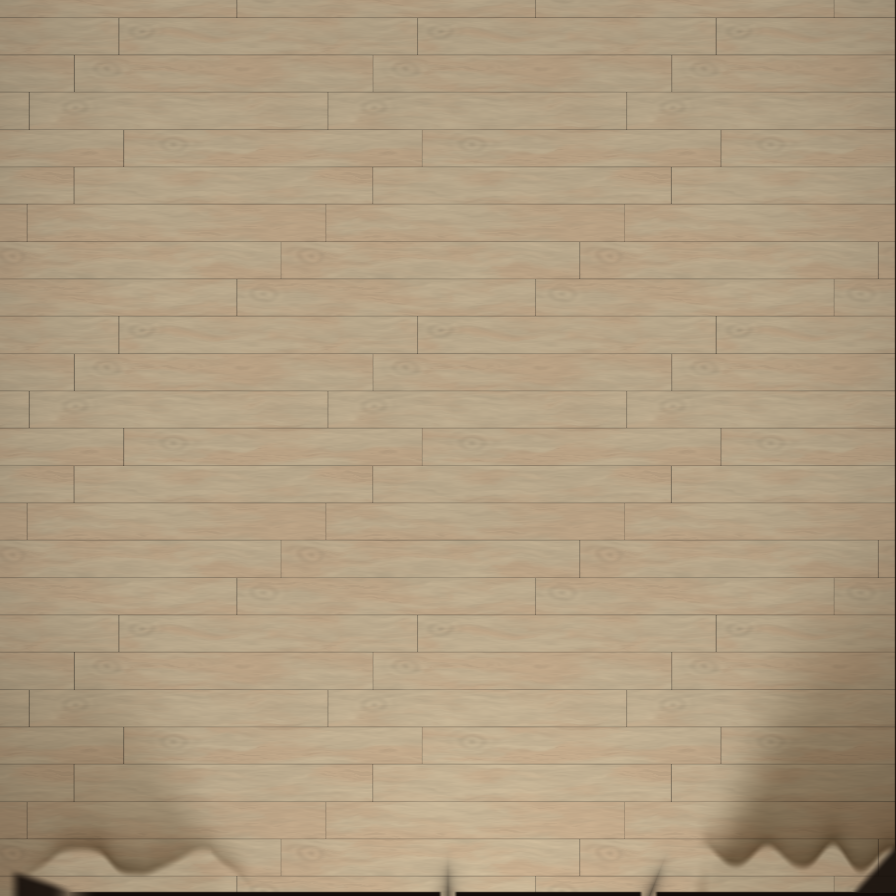
Reproduce this texture procedurally as a WebGL 2 fragment shader.

```glsl
#version 300 es
precision highp float;
// Pale wood plank floor: 24 rows by 3 boards, joints staggered in an 8-row cycle.
// Grain is stretched value noise seeded per row; soft wedge shadows, wavy hems
// and a dark bottom rail are laid over the boards.
#define ROWS 24.0
#define COLUMNS 3.0
#define CYCLE 8.0
#define ROW_SHIFT 0.531
#define SEAM_HALF 0.0006
#define SEAM_DARK 0.19
#define JOINT_DARK 0.38
#define GRAIN 0.055
#define BLUSH 0.8
#define GLOW 0.09
#define SHADOW 0.78

uniform vec2 u_resolution;
out vec4 fragColor;

const vec3 BEIGE = vec3(0.715, 0.650, 0.540);
const vec3 ROSE = vec3(0.715, 0.615, 0.500);
const vec3 SHADE_TINT = vec3(0.60, 0.55, 0.48);
const vec3 NEAR_BLACK = vec3(0.07, 0.045, 0.03);
const float JOINTS[8] = float[8](0.793, 0.398, 0.249, 0.098, 0.414, 0.248, 0.091, 0.941);

float hash(vec2 p) {
    vec3 q = fract(vec3(p.xyx) * 0.1031);
    q += dot(q, q.yzx + 33.33);
    return fract((q.x + q.y) * q.z);
}

float noise(vec2 p) {
    vec2 i = floor(p), f = fract(p);
    f = f * f * (3.0 - 2.0 * f);
    return mix(mix(hash(i), hash(i + vec2(1, 0)), f.x),
               mix(hash(i + vec2(0, 1)), hash(i + vec2(1, 1)), f.x), f.y);
}

float fbm(vec2 p) {
    float sum = 0.0, gain = 0.5;
    for (int i = 0; i < 4; i++) {
        sum += gain * noise(p);
        p = p * 2.03 + 17.0;
        gain *= 0.5;
    }
    return sum;
}

float below(float value, float edge, float soft) {
    return 1.0 - smoothstep(edge - soft, edge + soft, value);
}

float line(float distance, float halfWidth, float pixel) {
    return clamp((halfWidth - distance) / pixel + 0.5, 0.0, 1.0);
}

// Wood of one board; q is measured in board heights.
vec3 wood(vec2 q, float seed) {
    vec2 s = q + seed * vec2(13.7, 29.3);
    float warp = fbm(s * vec2(0.7, 2.0));
    float blotch = fbm(s * vec2(0.45, 2.4) + warp);
    float streak = fbm(s * vec2(1.1, 9.0) + vec2(0.0, warp * 4.0));
    float fiber = noise(s * vec2(4.0, 30.0));
    vec3 color = mix(BEIGE, ROSE, BLUSH * smoothstep(0.34, 0.66, blotch));
    float tone = (streak - 0.47) * 2.0 + (fiber - 0.5) * 0.5;
    tone -= 1.1 * smoothstep(0.58, 0.75, streak) * smoothstep(0.4, 0.6, blotch);
    // Faint oval knot
    vec2 k = (q - vec2(0.4 + 1.2 * hash(vec2(seed, 3.0)), 0.4)) * vec2(2.2, 4.0);
    float r = length(k + 0.6 * (warp - 0.5));
    tone -= step(0.4, hash(vec2(seed, 8.0))) * exp(-r * r) * (0.7 + 0.6 * cos(r * 9.0));
    return color * (1.0 + GRAIN * tone);
}

vec3 planks(vec2 p, float pixel) {
    float y = (1.0 - p.y) * ROWS + ROW_SHIFT;
    float row = mod(floor(y), CYCLE);
    float x = p.x * COLUMNS - JOINTS[int(row)];
    vec2 cell = fract(vec2(x, y));
    vec3 color = wood(cell * vec2(ROWS / COLUMNS, 1.0), row + 1.0);
    vec2 gap = min(cell, 1.0 - cell) / vec2(COLUMNS, ROWS);
    float wear = hash(vec2(floor(x + 0.5) + 5.0, row + 2.0));
    float seam = SEAM_DARK * (0.75 + 0.5 * noise(vec2(p.x * 12.0, floor(y + 0.5))));
    color *= 1.0 - seam * line(gap.y, SEAM_HALF, pixel);
    return color * (1.0 - JOINT_DARK * mix(0.3, 1.0, wear) * line(gap.x, SEAM_HALF, pixel));
}

void main() {
    vec2 p = gl_FragCoord.xy / u_resolution;
    float pixel = 1.0 / u_resolution.y;
    vec3 color = planks(p, pixel);

    // Broad light: glow at the lower centre, dimmer top and sides
    float spread = (p.x - 0.56) / 0.25;
    float light = 1.01 + GLOW * exp(-spread * spread) * below(p.y, 0.22, 0.24);
    light -= 0.05 * smoothstep(0.7, 1.0, p.y) + 0.09 * pow(abs(2.0 * p.x - 1.0), 4.0);
    color *= light;

    // Wedge shadows, sharp below and diffuse above
    float soft = 0.012 + 0.22 * p.y;
    float left = below(p.x, 0.25 - 0.42 * p.y, soft) * below(p.y, 0.18, 0.2) * 0.62;
    float right = below(0.78 + 0.42 * p.y, p.x, soft) * below(p.y, 0.24, 0.24);

    // Wavy hems: lit floor below, dark fold above
    float isLeft = step(p.x, 0.5);
    float hem = mix(0.042 + 0.012 * cos((p.x - 0.857) * 89.8),
                    min(0.037 + 0.013 * cos((p.x - 0.09) * 44.9), (0.29 - p.x) * 0.9), isLeft);
    hem += 0.012 * (noise(vec2(p.x * 45.0, 4.0)) - 0.5);
    float above = smoothstep(-0.006, 0.006, p.y - hem);
    float span = mix(smoothstep(0.775, 0.795, p.x),
                     smoothstep(0.01, 0.07, p.x) * below(p.x, 0.27, 0.02), isLeft);
    float fold = span * above * exp(-max(p.y - hem, 0.0) / 0.018);
    fold *= 0.35 + 0.65 * noise(vec2(p.x * 24.0, 9.0));
    float shade = SHADOW * max(left, right) * mix(1.0, mix(0.2, 1.0, above), span);
    color *= mix(vec3(1.0), SHADE_TINT, min(shade + 0.8 * fold, 1.35));

    // Small spikes, black corners, bottom rail with two gaps, right edge
    float post = min(abs(p.x - 0.5), abs(p.x - 0.725 - 0.4 * p.y));
    color *= 1.0 - 0.5 * exp(-post / 0.007) * below(p.y, 0.025, 0.03);
    float corner = below(p.y, 0.026 - 0.32 * (p.x - 0.016), 0.006) * smoothstep(0.008, 0.025, p.x);
    corner = max(corner * below(p.x, 0.075, 0.02), below(p.y, (p.x - 0.95) * 1.1, 0.008));
    float rail = below(p.y, 0.0045, max(pixel, 0.001)) * smoothstep(0.05, 0.11, p.x);
    rail *= smoothstep(0.006, 0.011, min(abs(p.x - 0.5), abs(p.x - 0.724)));
    float edge = line(1.0 - p.x, 0.0013, pixel) * 0.85;
    color = mix(color, NEAR_BLACK, max(max(corner * 0.9, rail), edge));
    fragColor = vec4(color, 1.0);
}
```
